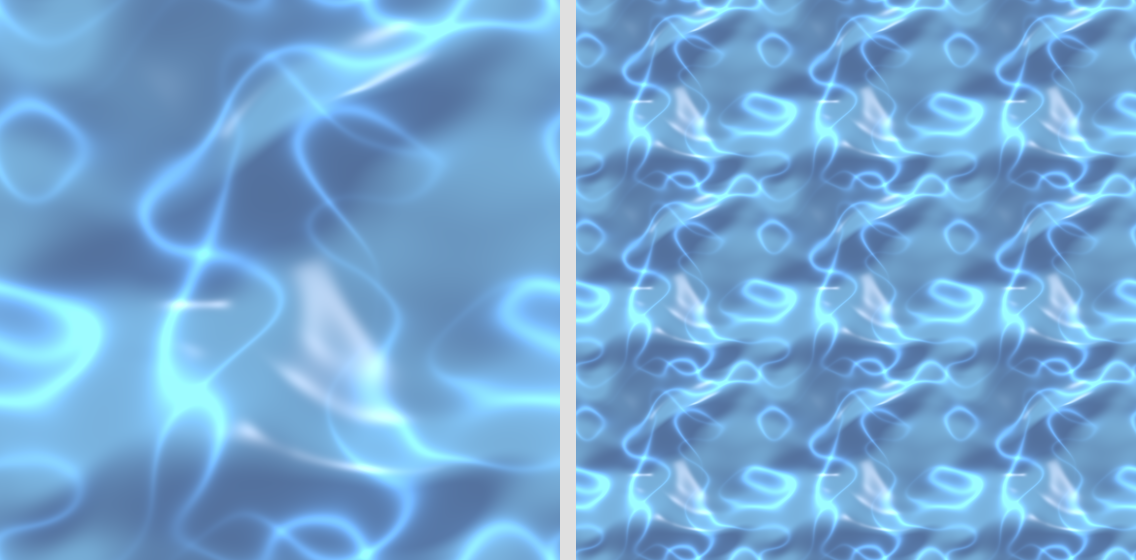
Left: one tile. Right: repeated 3 by 3.
Reproduce this texture procedurally as a three.js fragment shader.

```glsl
varying vec2 vUv;

// Random unit gradient of a lattice cell
vec2 randomGradient(vec2 cell, float seed) {
  float angle = 6.2832 * fract(sin(dot(cell, vec2(127.1, 311.7)) + seed * 74.7) * 4375.85);
  return vec2(cos(angle), sin(angle));
}

// Gradient noise that wraps after a whole number of cells
float wave(vec2 uv, vec2 cells, float seed) {
  vec2 p = uv * cells;
  vec2 cell = floor(p);
  vec2 f = p - cell;
  vec2 blend = f * f * f * (f * (f * 6.0 - 15.0) + 10.0);
  vec2 corner = vec2(1.0, 0.0);
  float a = dot(randomGradient(mod(cell, cells), seed), f);
  float b = dot(randomGradient(mod(cell + corner.xy, cells), seed), f - corner.xy);
  float c = dot(randomGradient(mod(cell + corner.yx, cells), seed), f - corner.yx);
  float d = dot(randomGradient(mod(cell + corner.xx, cells), seed), f - corner.xx);
  return mix(mix(a, b, blend.x), mix(c, d, blend.x), blend.y);
}

vec2 warp(vec2 uv, float seed) {
  return uv + 0.13 * vec2(wave(uv, vec2(2.0, 3.0), seed), wave(uv, vec2(3.0, 2.0), seed + 1.0));
}

float surfaceHeight(vec2 uv) {
  vec2 p = warp(uv, 3.0);
  return wave(p, vec2(2.0, 3.0), 5.0) + 0.3 * wave(p, vec2(4.0, 5.0), 6.0);
}

// Bright folds along the zero lines of a noise, fading in and out in patches
float caustic(vec2 uv, float seed) {
  vec2 p = warp(uv, seed);
  float fold = wave(p, vec2(3.0, 4.0), seed + 2.0) + 0.3 * wave(p, vec2(5.0, 6.0), seed + 3.0) - 0.06;
  float patches = smoothstep(-0.4, 0.35, wave(uv, vec2(2.0), seed + 4.0));
  float width = 0.035 + 0.04 * patches;
  return patches * 1.15 / (1.0 + fold * fold / (width * width));
}

void main() {
  // Slope of the rolling surface
  vec2 e = vec2(0.004, 0.0);
  vec2 slope = vec2(surfaceHeight(vUv + e.xy) - surfaceHeight(vUv - e.xy),
                    surfaceHeight(vUv + e.yx) - surfaceHeight(vUv - e.yx)) / (2.0 * e.x);

  // Blue water, shaded by slope
  float shade = smoothstep(-2.6, 2.6, dot(slope, vec2(-0.5, 0.85)));
  vec3 color = mix(vec3(0.32, 0.43, 0.60), vec3(0.46, 0.67, 0.83), shade);

  // Cyan light network
  float light = caustic(vUv, 11.0) + 0.8 * caustic(vUv, 23.0);
  color = min(color + light * vec3(0.16, 0.34, 0.48), vec3(0.62, 0.99, 1.0));

  // Pale glints where the surface faces the lamp
  vec2 miss = slope - vec2(1.7, 2.0);
  color += exp(-2.0 * dot(miss, miss)) * vec3(0.30, 0.22, 0.18);

  gl_FragColor = vec4(min(color, 1.0), 1.0);
}
```
